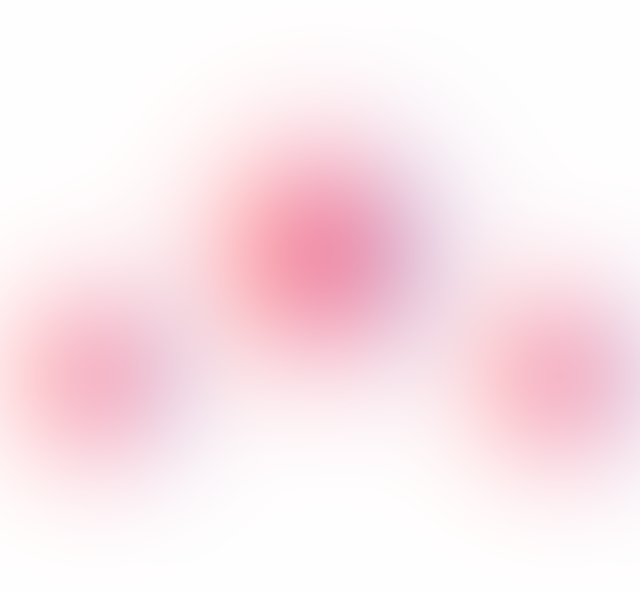
Write a Shadertoy shader that draws this background.

```glsl
// Light absorbed by a soft glow: coral on its left, rose inside, lavender on its right
vec3 glowAbsorption(vec2 p, vec2 center, float spread, float strength) {
    vec2 d = (p - center) / spread;
    vec3 coral = vec3(0.03, 1.0, 0.92);
    vec3 rose = vec3(0.14, 1.0, 0.76);
    vec3 lavender = vec3(0.50, 1.0, 0.60);
    vec3 tint = mix(coral, rose, smoothstep(-1.3, 0.15, d.x));
    tint = mix(tint, lavender, smoothstep(-0.1, 1.7, d.x));
    return strength * exp(-0.5 * dot(d, d)) * tint;
}

void mainImage(out vec4 fragColor, in vec2 fragCoord) {
    // Centered coordinates, in canvas widths
    vec2 p = (fragCoord - 0.5 * iResolution.xy) / iResolution.x;
    vec3 color = vec3(1.0, 0.998, 0.998);

    // Large central glow
    color *= 1.0 - glowAbsorption(p, vec2(0.006, 0.066), 0.127, 0.42);

    // Paler pair on either side
    for (float side = -1.0; side <= 1.0; side += 2.0) {
        vec2 center = vec2(0.015 + 0.361 * side, -0.126);
        color *= 1.0 - glowAbsorption(p, center, 0.112, 0.275);
    }

    fragColor = vec4(color, 1.0);
}
```
